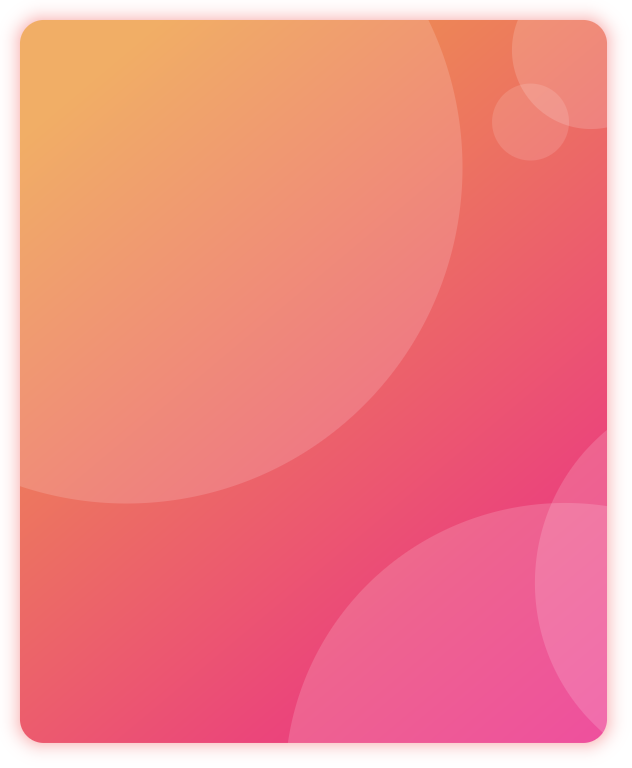
Write a WebGL 2 fragment shader that draws this background.

```glsl
#version 300 es
precision highp float;
// A rounded card with a diagonal sunset gradient, translucent discs and a soft rosy glow.

uniform vec2 u_resolution;
out vec4 outColor;

const vec3 AMBER = vec3(0.933, 0.620, 0.284);
const vec3 ROSE = vec3(0.922, 0.275, 0.478);
const vec3 MAGENTA = vec3(0.922, 0.180, 0.545);
const vec3 GLOW = vec3(0.945, 0.390, 0.390);

// Lengths are fractions of the canvas height.
const vec2 CARD_CENTER = vec2(0.4082, 0.5033);
const vec2 CARD_HALF = vec2(0.3822, 0.4707);
const float CARD_RADIUS = 0.031;

// Each disc: center x, center y, radius, opacity.
const vec4 DISCS[5] = vec4[5](
    vec4(0.1647, 0.7819, 0.4375, 0.16),
    vec4(0.7695, 0.9349, 0.1029, 0.16),
    vec4(0.6908, 0.8411, 0.0501, 0.13),
    vec4(0.7357, -0.0195, 0.3646, 0.16),
    vec4(0.9551, 0.2409, 0.2586, 0.16));

float roundedBox(vec2 p, vec2 halfSize, float radius) {
    vec2 q = abs(p) - halfSize + radius;
    return length(max(q, 0.0)) + min(max(q.x, q.y), 0.0) - radius;
}

// Smooth coverage of a shape from its signed distance.
float coverage(float dist, float pixel) {
    return clamp(0.5 - dist / pixel, 0.0, 1.0);
}

// Gradient across the card, running 140 degrees clockwise from up.
vec3 cardGradient(vec2 p, float angle) {
    vec2 direction = vec2(sin(angle), cos(angle));
    float span = 2.0 * dot(CARD_HALF, abs(direction));
    float t = 0.5 + dot(p, direction) / span;
    vec3 color = mix(AMBER, ROSE, clamp((t - 0.1) / 0.65, 0.0, 1.0));
    return mix(color, MAGENTA, clamp((t - 0.75) / 0.25, 0.0, 1.0));
}

// Falloff resembling the edge of a blurred shadow.
float glowFalloff(float dist, float blur) {
    float x = max(dist, 0.0) / blur;
    return exp(-1.2 * x - 0.8 * x * x);
}

void main() {
    vec2 p = gl_FragCoord.xy / u_resolution.y;
    float pixel = 1.0 / u_resolution.y;
    vec2 local = p - CARD_CENTER;
    float cardDist = roundedBox(local, CARD_HALF, CARD_RADIUS);

    // Card surface with overlapping white discs
    vec3 card = cardGradient(local, radians(140.0));
    for (int i = 0; i < 5; i++) {
        vec4 disc = DISCS[i];
        float dist = length(p - disc.xy) - disc.z;
        card = mix(card, vec3(1.0), disc.w * coverage(dist, pixel));
    }

    // White page with the glow behind the card
    vec3 page = mix(vec3(1.0), GLOW, 0.3 * glowFalloff(cardDist, 0.0182));
    outColor = vec4(mix(page, card, coverage(cardDist, pixel)), 1.0);
}
```
